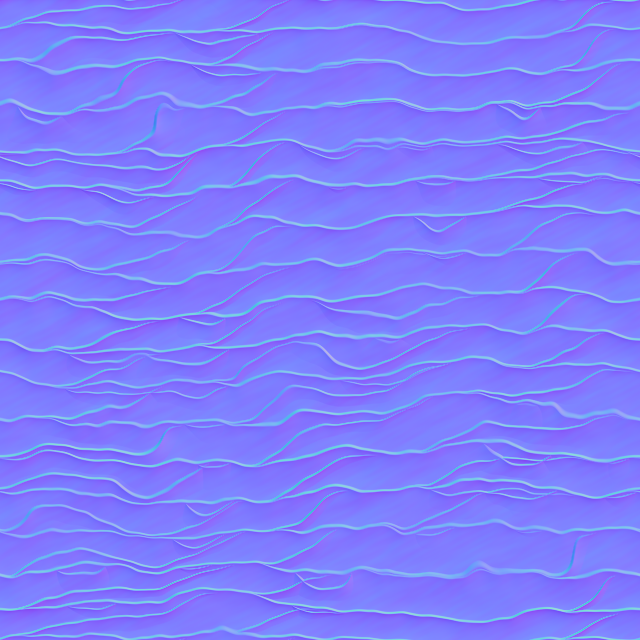
This texture map is drawn by a WebGL 1 fragment shader. Its source:

```glsl
precision highp float;
uniform vec2 u_resolution;

const float TAU = 6.2831853;
const float ROWS = 17.0;          // ripples per canvas height
const float RIPPLE_HEIGHT = 0.0025;
const float FACE_SHARE = 0.085;   // part of each ripple taken by its steep face

vec2 gradientAt(vec2 cell, vec2 period) {
  vec2 c = mod(cell, period);
  float angle = TAU * fract(sin(dot(c, vec2(127.1, 311.7)) + period.x) * 43758.55);
  return vec2(cos(angle), sin(angle));
}

// Gradient noise that repeats over the unit square; freq holds whole numbers
float noise(vec2 uv, vec2 freq) {
  vec2 p = uv * freq;
  vec2 i = floor(p);
  vec2 f = p - i;
  vec2 s = f * f * f * (f * (f * 6.0 - 15.0) + 10.0);
  vec2 e = vec2(1.0, 0.0);
  float a = dot(gradientAt(i, freq), f);
  float b = dot(gradientAt(i + e.xy, freq), f - e.xy);
  float c = dot(gradientAt(i + e.yx, freq), f - e.yx);
  float d = dot(gradientAt(i + e.xx, freq), f - e.xx);
  return mix(mix(a, b, s.x), mix(c, d, s.x), s.y);
}

// One ripple: short steep drop, shallow trough, then a rise that sharpens at the crest
float ripple(float phase) {
  float t = fract(phase);
  float drop = 1.0 - smoothstep(0.0, FACE_SHARE, t);
  float u = max(t - FACE_SHARE, 0.0) / (1.0 - FACE_SHARE);
  return drop + u * (1.7 * u - 1.0) + 0.3 * pow(u, 12.0);
}

// Wavy row coordinate shared by all crests
float rowPhase(vec2 uv) {
  return ROWS * uv.y
    + 0.8 * noise(uv, vec2(2.0, 2.0))
    + 0.5 * noise(uv, vec2(6.0, 7.0))
    + 0.26 * noise(uv, vec2(14.0, 11.0))
    + 0.09 * noise(uv, vec2(31.0, 23.0));
}

// Row shift that rests near whole numbers, so thin branches climb to the next row
float branchShift(vec2 uv) {
  float n = 1.2 * noise(uv, vec2(3.0, 3.0)) + 0.15 * noise(uv, vec2(9.0, 8.0)) - 3.0 * uv.x;
  return n - 0.95 * sin(TAU * n) / TAU;
}

// Short local shift that splits a crest into a narrow lens
float lensShift(vec2 uv) {
  return 1.2 * max(noise(uv, vec2(8.0, 6.0)) - 0.17, 0.0);
}

// Soft slanted mottling, streaks and grain between the crests
float surfaceGrain(vec2 uv) {
  vec2 slant = vec2(uv.x, 2.0 * uv.y - uv.x);
  return 0.0018 * noise(slant, vec2(5.0, 8.0))
    + 0.001 * noise(slant, vec2(11.0, 15.0))
    + 0.00022 * noise(slant, vec2(29.0, 47.0));
}

float terrain(vec2 uv) {
  float phase = rowPhase(uv);
  float branchDepth = 0.2 + 0.5 * noise(uv, vec2(4.0, 5.0));
  float crest = ripple(phase);
  crest = max(crest, ripple(phase + branchShift(uv)) - branchDepth);
  crest = max(crest, ripple(phase + lensShift(uv)) - 0.1);
  float strength = 1.0 + 0.55 * noise(uv, vec2(5.0, 9.0));
  return RIPPLE_HEIGHT * strength * crest + surfaceGrain(uv);
}

// Surface normal from central differences
vec3 terrainNormal(vec2 uv, float reach) {
  vec2 e = vec2(reach, 0.0);
  float dx = terrain(uv + e.xy) - terrain(uv - e.xy);
  float dy = terrain(uv + e.yx) - terrain(uv - e.yx);
  return normalize(vec3(-dx, -dy, 2.0 * reach));
}

void main() {
  vec2 uv = gl_FragCoord.xy / u_resolution;
  vec3 normal = terrainNormal(uv, 0.001);
  gl_FragColor = vec4(0.5 + 0.5 * normal, 1.0);
}
```
